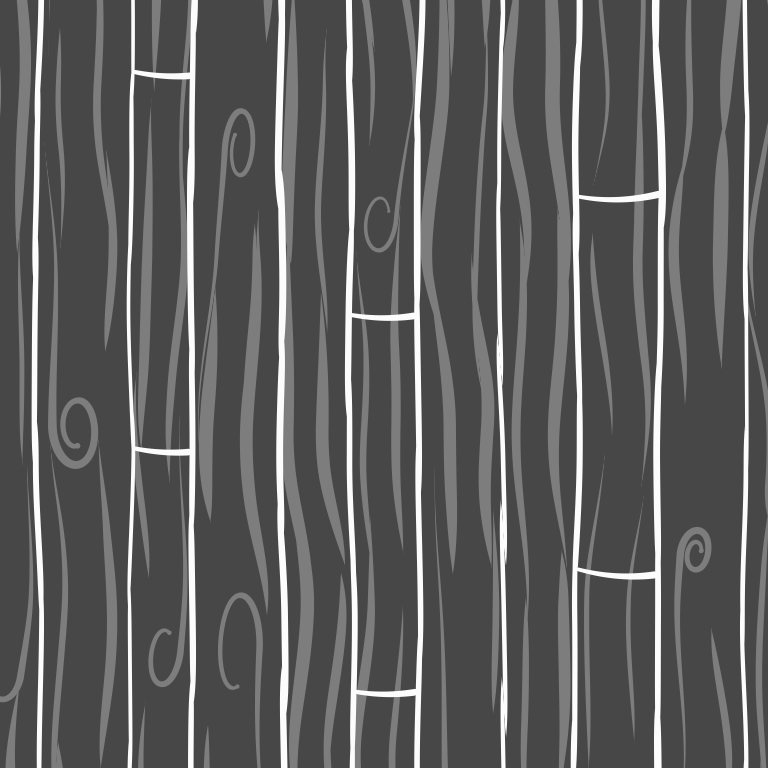
A WebGL 2 fragment shader for this texture:

```glsl
#version 300 es
precision highp float;
// Hand-drawn wood planks: white brushed seams over dark boards with grey grain.
// Seams are chains of overlapping tapered pieces; each board is filled, cell by
// cell, with tapered wavy strokes or strokes that curl into a spiral.

uniform vec2 u_resolution;
out vec4 fragColor;

const vec3 BOARD = vec3(0.28);
const vec3 GRAIN = vec3(0.49);
const vec3 SEAM = vec3(0.99);
const float PLANK = 0.1;          // mean board width
const float PLANK_JITTER = 0.26;  // in board widths
const float SEAM_WOBBLE = 0.005;
const float SEAM_HALF = 0.0046;   // half width of the boldest seam
const float SEAM_TILT = 0.006;    // sideways slip of the brush pieces
const float PIECE = 0.22;         // length of one brush piece
const float JOINT_GAP = 0.49;     // distance between cross joints
const float CELL = 0.36;          // height of a grain cell
const float HOOK_SHARE = 0.42;    // cells that hold a curl
const float BEND = 0.014;         // common sway of the grain in a board
const float TAU = 6.2831853;

float hash(vec2 p) {
  vec3 q = fract(p.xyx * 0.1031);
  q += dot(q, q.yzx + 33.33);
  return fract((q.x + q.y) * q.z);
}

// Smooth 1D noise in -1..1
float wave(float y, float seed) {
  float i = floor(y);
  float s = smoothstep(0.0, 1.0, y - i);
  return 2.0 * mix(hash(vec2(i, seed)), hash(vec2(i + 1.0, seed)), s) - 1.0;
}

float seamX(float i, float y) {
  float base = i + 0.58 + PLANK_JITTER * (hash(vec2(i, 3.7)) - 0.5);
  return base * PLANK + SEAM_WOBBLE * wave(y * 5.0, i + 20.0);
}

// Distance to a seam built from overlapping brush pieces
float seamDistance(vec2 p, float i) {
  float x = p.x - seamX(i, p.y);
  float bold = SEAM_HALF * mix(0.6, 1.0, hash(vec2(i, 7.3)));
  float y = p.y / PIECE + hash(vec2(i, 9.1));
  float d = 1.0;
  for (float k = -1.0; k <= 1.0; k++) {
    vec2 id = vec2(i, floor(y) + k);
    float t = (y - id.y - 0.5) / mix(0.58, 0.75, hash(id + 11.5));
    float w = bold * mix(0.8, 1.1, hash(id + 31.2)) * (1.0 - t * t * t * t * t * t);
    d = min(d, abs(x - SEAM_TILT * (hash(id + 47.9) - 0.5) * t) - w);
  }
  return d;
}

// Cross joint between two seams, a slightly slanted line
float jointDistance(vec2 local, float plank) {
  float y = local.y / JOINT_GAP + hash(vec2(plank, 61.0));
  vec2 id = vec2(plank, floor(y));
  float slant = 0.16 * (hash(id + 5.5) - 0.5);
  float line = (y - id.y - 0.5) * JOINT_GAP - slant * local.x - 2.0 * local.x * local.x;
  return abs(line) - 0.0036 * (1.0 + 6.0 * local.x);
}

// Vertical stroke: pointed at the top, blunter at the bottom
float strokeDistance(vec2 q, float halfLen, float w) {
  float t = q.y / halfLen;
  return abs(q.x) - w * (1.0 - pow(abs(t), t > 0.0 ? 1.7 : 4.0));
}

// Tapering tail that runs down into a stretched spiral
float hookDistance(vec2 q, float radius, float stretch, float turns, float tail, float w) {
  float lean = 0.008 * (1.0 - cos(9.0 * q.y));
  float d = q.y > 0.0 ? abs(q.x + radius + lean) - w * (1.0 - q.y / tail) : 1.0;
  vec2 e = vec2(q.x, q.y / stretch);
  float r = max(length(e), 1e-4);
  float slope = max(length(vec2(e.x, e.y / stretch)) / r, 0.25);
  float turn = mod(atan(e.y, e.x) / TAU - 0.5, 1.0);
  for (float k = 0.0; k < 2.0; k++) {
    float a = turn + k;
    if (a < turns)
      d = min(d, abs(r - radius * (1.0 - 0.45 * a)) / slope - w * mix(1.0, 0.5, a / turns));
  }
  float endAngle = (turns + 0.5) * TAU;
  vec2 tip = radius * (1.0 - 0.45 * turns) * vec2(cos(endAngle), stretch * sin(endAngle));
  return min(d, length(q - tip) - 0.65 * w);
}

float grainDistance(vec2 local, float width, float plank, float weight) {
  float x = local.x - BEND * wave(local.y * 4.5, plank + 50.0);
  float y = local.y + CELL * hash(vec2(plank, 71.0));
  float d = 1.0;
  for (float k = -1.0; k <= 1.0; k++) {
    vec2 id = vec2(plank, floor(y / CELL) + k);
    float a = hash(id + 13.1), b = hash(id + 27.7), c = hash(id + 83.3);
    vec2 q = vec2(x, y - CELL * (id.y + 0.5 + 0.3 * (a - 0.5)));
    vec2 flip = vec2(b < 0.5 ? -1.0 : 1.0, c < 0.5 ? -1.0 : 1.0);
    if (hash(id + 99.4) < HOOK_SHARE) {
      q = q * flip + vec2(0.0, 0.1);
      float radius = width * mix(0.17, 0.27, a);
      float w = weight * mix(0.0036, 0.0065, fract(b * 7.0));
      d = min(d, hookDistance(q, radius, mix(1.0, 3.2, fract(c * 5.0)),
                              mix(0.45, 1.5, fract(a * 9.0)), mix(0.2, 0.42, b), w));
      d = min(d, strokeDistance(q - vec2(radius * 1.1, 0.23), 0.13, w));
    } else {
      for (float side = -1.0; side <= 1.0; side += 2.0) {
        float h = hash(id + 41.0 * side + 150.0), g = hash(id + 17.0 * side + 210.0);
        vec2 s = q - vec2(side * width * 0.25 + 0.007 * wave(y * 6.0, h * 90.0), 0.12 * (g - 0.5));
        d = min(d, strokeDistance(s * vec2(1.0, flip.y), mix(0.13, 0.27, h), weight * mix(0.003, 0.0098, g)));
      }
    }
  }
  return d;
}

void main() {
  vec2 p = gl_FragCoord.xy / u_resolution.y;
  float pixel = 1.0 / u_resolution.y;

  // Find the board under this point
  float plank = floor(p.x / PLANK - 0.58);
  if (p.x < seamX(plank, p.y)) plank--;
  else if (p.x > seamX(plank + 1.0, p.y)) plank++;
  float left = seamX(plank, p.y), right = seamX(plank + 1.0, p.y);
  vec2 local = vec2(p.x - 0.5 * (left + right), p.y);

  // Every third board is cut by joints and carries finer grain
  bool isCut = mod(plank, 3.0) == 1.0;
  float grain = grainDistance(local, right - left, plank, isCut ? 0.7 : 1.0);
  float seam = min(seamDistance(p, plank), seamDistance(p, plank + 1.0));
  if (isCut) seam = min(seam, jointDistance(local, plank));

  vec3 color = mix(BOARD, GRAIN, clamp(0.5 - grain / pixel, 0.0, 1.0));
  color = mix(color, SEAM, clamp(0.5 - seam / pixel, 0.0, 1.0));
  fragColor = vec4(color, 1.0);
}
```
